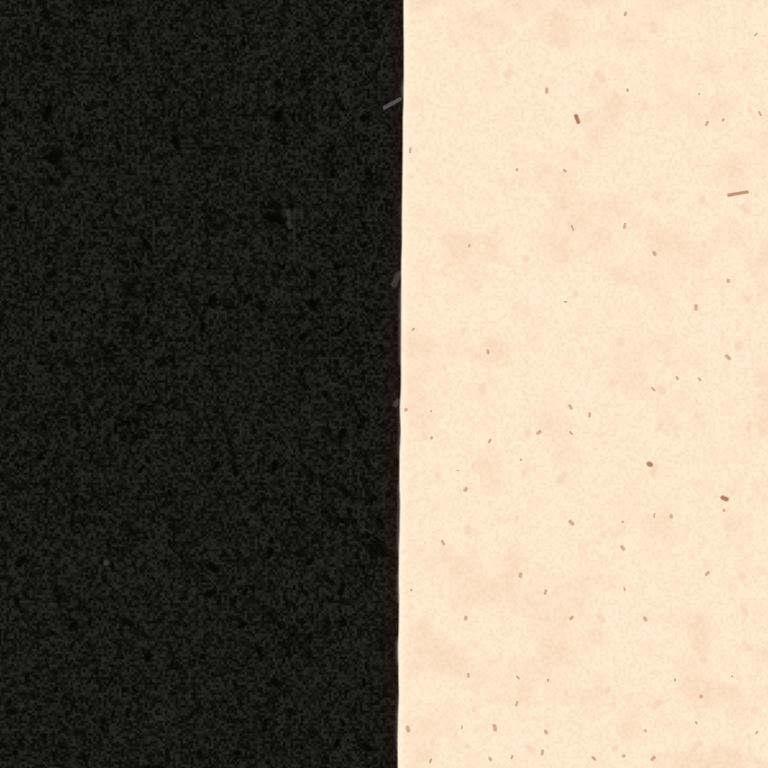
This texture is drawn by a three.js fragment shader. Its source:

```glsl
// Pitted black card beside flecked cream paper, meeting at a worn vertical edge.
varying vec2 vUv;

const float EDGE_BOTTOM = 0.5175;
const float EDGE_TOP = 0.5255;
const float EDGE_SOFTNESS = 0.0018;
const vec3 CARD = vec3(0.096, 0.098, 0.088);
const vec3 CARD_PIT = vec3(0.018, 0.018, 0.014);
const vec3 CARD_RIM = vec3(0.125, 0.080, 0.060);
const vec3 FIBRE = vec3(0.42, 0.39, 0.40);
const vec3 PAPER = vec3(0.996, 0.908, 0.795);
const vec3 PAPER_BLUSH = vec3(0.965, 0.825, 0.715);
const vec3 PAPER_FLECK = vec3(0.70, 0.50, 0.38);
const vec3 PAPER_RIM = vec3(1.0, 0.955, 0.875);
const float GRAIN_SCALE = 300.0;
const float CARD_GRAIN = 0.125;
const float PAPER_GRAIN = 0.055;

float hash(vec2 p) {
  vec3 q = fract(vec3(p.xyx) * 0.1031);
  q += dot(q, q.yzx + 33.33);
  return fract((q.x + q.y) * q.z);
}

float noise(vec2 p) {
  vec2 i = floor(p), f = fract(p);
  f = f * f * (3.0 - 2.0 * f);
  return mix(mix(hash(i), hash(i + vec2(1.0, 0.0)), f.x),
             mix(hash(i + vec2(0.0, 1.0)), hash(i + 1.0), f.x), f.y);
}

float fbm(vec2 p) {
  float sum = 0.0, weight = 0.5;
  for (int i = 0; i < 4; i++) {
    sum += weight * noise(p);
    p = p * 2.03 + 17.3;
    weight *= 0.5;
  }
  return sum / 0.9375;
}

// Soft stroke from a to b; a short stroke makes a fleck.
float stroke(vec2 p, vec2 a, vec2 b, float radius) {
  vec2 ab = b - a;
  float t = clamp(dot(p - a, ab) / dot(ab, ab), 0.0, 1.0);
  return 1.0 - smoothstep(radius * 0.4, radius * 1.5, length(p - a - ab * t));
}

// One randomly turned fleck in a share of the grid cells.
float scatter(vec2 p, float cells, float chance, float size, float seed) {
  vec2 cell = floor(p * cells);
  vec2 id = cell + seed;
  vec2 center = 0.25 + 0.5 * vec2(hash(id + 3.1), hash(id + 7.7));
  float angle = 1.5708 + 1.8 * (hash(id + 11.3) - 0.5);
  vec2 along = vec2(cos(angle), sin(angle)) * size * hash(id + 19.9);
  float radius = size * mix(0.4, 1.0, hash(id + 23.7));
  float present = step(hash(id + 31.1), chance);
  return present * stroke(p, (cell + center) / cells - along,
                          (cell + center) / cells + along + 0.0001, radius);
}

vec3 cardColor(vec2 p, float toEdge, float grain) {
  vec3 color = CARD * (0.93 + 0.14 * fbm(p * 9.0));
  color += CARD_GRAIN * grain * vec3(1.0, 1.0, 0.93);
  vec2 warped = p + 0.012 * (vec2(noise(p * 45.0), noise(p * 45.0 + 60.0)) - 0.5);

  // Pores and cracks
  float pits = scatter(warped, 24.0, 0.38, 0.0046, 5.0);
  pits = max(pits, 0.75 * scatter(warped, 39.0, 0.32, 0.0036, 83.0));
  float cracks = noise(vec2(p.x + 0.35 * p.y, p.y * 0.65) * 105.0);
  pits = max(pits, 0.65 * smoothstep(0.76, 0.94, cracks));
  pits = max(pits, stroke(warped, vec2(0.069, 0.794), vec2(0.074, 0.801), 0.009));
  pits = max(pits, stroke(warped, vec2(0.358, 0.845), vec2(0.361, 0.849), 0.008));
  pits = max(pits, stroke(warped, vec2(0.354, 0.716), vec2(0.362, 0.717), 0.008));
  color = mix(color, CARD_PIT, 0.85 * pits);

  // Brown rim and pale fibres
  float rim = smoothstep(-0.026, -0.007, toEdge);
  color = mix(color, CARD_RIM + 0.07 * grain, 0.75 * rim);
  float fibre = stroke(p, vec2(0.501, 0.860), vec2(0.521, 0.871), 0.0027);
  fibre = max(fibre, 0.6 * stroke(p, vec2(0.513, 0.629), vec2(0.519, 0.643), 0.004));
  fibre = max(fibre, 0.6 * stroke(p, vec2(0.515, 0.473), vec2(0.519, 0.478), 0.004));
  fibre = max(fibre, 0.4 * stroke(p, vec2(0.377, 0.704), vec2(0.376, 0.724), 0.0025));
  fibre = max(fibre, 0.5 * stroke(p, vec2(0.138, 0.267), vec2(0.139, 0.268), 0.0035));
  float fray = smoothstep(-0.006, 0.0, toEdge) * smoothstep(0.5, 0.8, noise(vec2(3.0, p.y * 26.0)));
  return mix(color, FIBRE, max(0.75 * fibre, 0.6 * fray));
}

vec3 paperColor(vec2 p, float toEdge, float grain) {
  vec3 color = PAPER + PAPER_GRAIN * grain * vec3(0.5, 1.0, 1.1);
  float blush = smoothstep(0.52, 0.8, fbm(p * 22.0));
  blush = max(0.45 * blush, 0.6 * scatter(p, 17.0, 0.35, 0.0055, 41.0));
  color = mix(color, PAPER_BLUSH, blush);
  color = mix(color, PAPER_RIM, 0.65 * (1.0 - smoothstep(0.002, 0.013, toEdge)));

  // Flecks gather toward the bottom
  float low = (1.0 - p.y) * (1.0 - p.y);
  float flecks = 0.55 * scatter(p, 29.0, 0.07 + 0.30 * low, 0.0026, 137.0);
  flecks = max(flecks, stroke(p, vec2(0.750, 0.849), vec2(0.753, 0.841), 0.0027));
  flecks = max(flecks, 0.8 * stroke(p, vec2(0.949, 0.746), vec2(0.973, 0.750), 0.0022));
  flecks = max(flecks, stroke(p, vec2(0.845, 0.396), vec2(0.847, 0.395), 0.0032));
  flecks = max(flecks, stroke(p, vec2(0.941, 0.352), vec2(0.946, 0.350), 0.0030));
  return mix(color, PAPER_FLECK, flecks);
}

void main() {
  float edge = mix(EDGE_BOTTOM, EDGE_TOP, vUv.y) + 0.0016 * (noise(vec2(vUv.y * 32.0, 9.0)) - 0.5);
  float toEdge = vUv.x - edge;
  float grain = noise(vUv * GRAIN_SCALE) - 0.5;
  float side = smoothstep(-EDGE_SOFTNESS, EDGE_SOFTNESS, toEdge);
  vec3 color = mix(cardColor(vUv, toEdge, grain), paperColor(vUv, toEdge, grain), side);
  gl_FragColor = vec4(clamp(color, 0.0, 1.0), 1.0);
}
```
